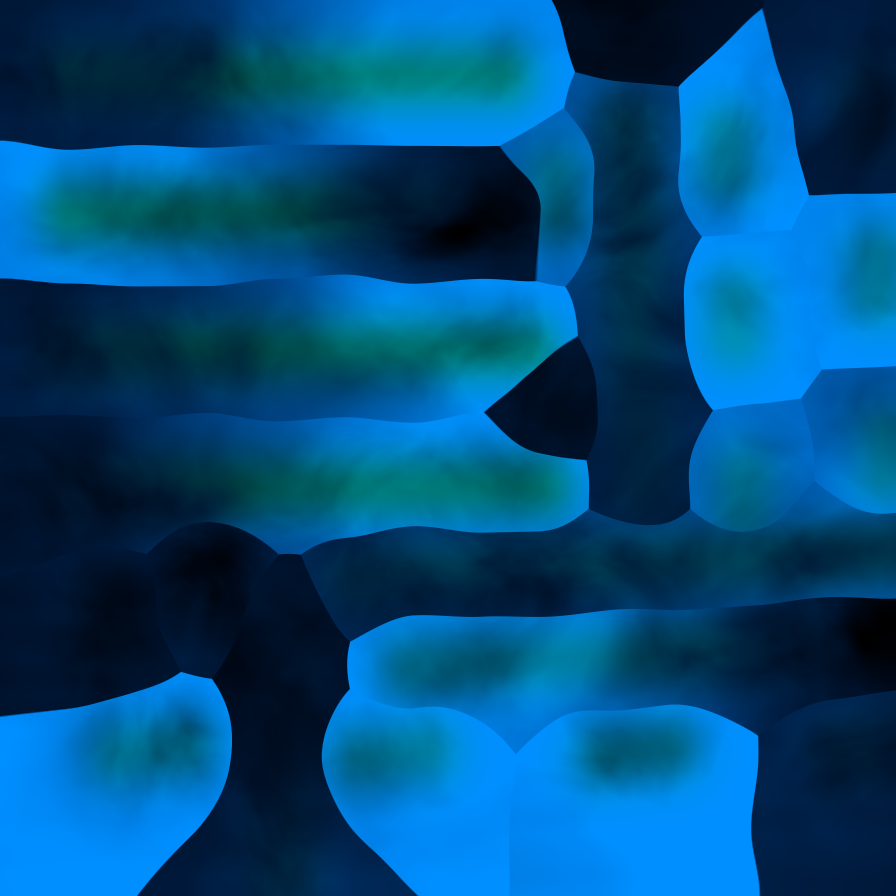
Write a WebGL 2 fragment shader that draws this texture.

```glsl
#version 300 es
precision highp float;

uniform vec2 u_resolution;
out vec4 fragColor;

const int CELL_COUNT = 23;

float hash(vec2 p) {
    vec3 q = fract(vec3(p.xyx) * 0.1031);
    q += dot(q, q.yzx + 33.33);
    return fract((q.x + q.y) * q.z);
}

float noise(vec2 p) {
    vec2 cell = floor(p), f = fract(p);
    f = f * f * (3.0 - 2.0 * f);
    return mix(mix(hash(cell), hash(cell + vec2(1, 0)), f.x),
               mix(hash(cell + vec2(0, 1)), hash(cell + vec2(1, 1)), f.x), f.y);
}

float fbm(vec2 p) {
    float sum = 0.0, amplitude = 0.5;
    for (int octave = 0; octave < 5; octave++) {
        sum += amplitude * noise(p);
        p = mat2(1.6, 1.2, -1.2, 1.6) * p + 17.0;
        amplitude *= 0.5;
    }
    return sum;
}

// Spine of a cell as two end points; tone is the brightness at each end
vec4 spine(int i, out vec2 tone) {
    float k = float(i), jitter = hash(vec2(k, 7.0)) - 0.5;
    if (i < 4) { // stacked long bars
        float y = 0.915 - 0.153 * k;
        tone = i == 1 ? vec2(0.92, 0.2) : vec2(0.2, 1.0);
        return vec4(0.08, y, 0.56 + 0.015 * k, y + 0.008 * jitter);
    }
    if (i < 6) { // lower bars
        k -= 4.0;
        tone = mix(vec2(0.27, 0.68), vec2(0.92, 0.12), k);
        return vec4(0.4 + 0.06 * k, 0.355 - 0.1 * k, 1.0, 0.385 - 0.1 * k);
    }
    if (i < 8) { // dark columns
        k -= 6.0;
        tone = mix(vec2(0.52, 0.2), vec2(0.09, 0.22), k);
        float x = 0.7 - 0.375 * k;
        return vec4(x, 0.86 - 0.55 * k, x + 0.02 - 0.03 * k, 0.45 - 0.43 * k);
    }
    vec2 center, reach = vec2(0.0, 0.02);
    if (i < 14) { // right hand blocks
        k -= 8.0;
        float column = mod(k, 2.0), row = floor(k / 2.0);
        center = vec2(0.81 + 0.16 * column + 0.01 * row, 0.83 - 0.19 * row + 0.05 * column);
        tone = vec2(i == 9 ? 0.22 : (row < 2.0 ? 0.93 : 0.68));
    } else if (i < 18) { // bottom row
        k -= 14.0;
        center = vec2(0.17 + 0.27 * k, 0.165);
        reach = vec2(0.035, 0.004);
        tone = i < 17 ? vec2(0.98, 0.92) : vec2(0.22, 0.26);
    } else if (i < 20) { // dark left pockets
        k -= 18.0;
        center = vec2(0.12 + 0.11 * k, 0.3 + 0.05 * k);
        tone = vec2(0.16 + 0.12 * k);
    } else { // wedges beside the column
        k -= 20.0;
        center = vec2(max(0.62, 0.71 - 0.09 * k), 0.99 - 0.215 * k);
        tone = vec2(i == 21 ? 0.7 : 0.1);
    }
    center.y += 0.02 * jitter;
    return vec4(center + reach, center - reach);
}

// x: distance to the spine, y: position along it
vec2 locate(vec2 p, vec4 s) {
    vec2 axis = s.zw - s.xy, offset = p - s.xy;
    float along = clamp(dot(offset, axis) / dot(axis, axis), 0.0, 1.0);
    return vec2(length(offset - axis * along), along);
}

vec3 shade(vec2 p, int i) {
    vec2 tone;
    vec2 place = locate(p, spine(i, tone));
    float id = float(i);
    float core = exp(-place.x * place.x / 0.0018);
    float smoke = exp(-place.x * place.x / 0.004);
    vec2 drift = vec2(noise(p * 9.0 + id), noise(p * 9.0 - id)) * 0.08;
    float cloud = fbm((p + drift) * 8.0 + id * 13.7) - 0.48;
    float broad = noise(p * 5.0 + id * 5.3) - 0.5;
    float streak = noise(p * vec2(3.0, 45.0) + id) - 0.5;

    float light = mix(tone.x, tone.y, smoothstep(0.0, 1.0, place.y));
    float contrast = 0.35 + 0.65 * smoothstep(0.05, 0.4, light);
    light += contrast * (cloud * (0.1 + 0.9 * smoke) + 0.22 * broad);
    light += (1.0 - core) * (0.03 + 0.03 * streak + 0.4 * place.x * (hash(vec2(id, 3.0)) - 0.3));
    light = clamp(light * (1.0 - 0.12 * core), 0.0, 1.0);

    // Blue body with a teal glow along the spine
    float teal = core * smoothstep(0.05, 0.5, light) * (i < 4 ? 1.0 : 0.65);
    float green = 0.56 * pow(light, 1.18 - 0.15 * teal);
    return vec3(0.0, green, light * mix(1.0, 0.56, teal));
}

void main() {
    vec2 p = gl_FragCoord.xy / u_resolution;
    vec2 bent = p + 0.014 * (vec2(noise(p * 13.0), noise(p * 13.0 + 40.0)) - 0.5);

    // Two nearest spines
    float nearest = 9.0, second = 9.0;
    int cell = 0, neighbour = 0;
    for (int i = 0; i < CELL_COUNT; i++) {
        vec2 tone;
        float d = locate(bent, spine(i, tone)).x;
        if (d < nearest) {
            second = nearest;
            neighbour = cell;
            nearest = d;
            cell = i;
        } else if (d < second) {
            second = d;
            neighbour = i;
        }
    }

    // Smooth the border between both cells
    float cover = clamp(0.5 + 0.5 * (second - nearest) * u_resolution.y, 0.0, 1.0);
    fragColor = vec4(mix(shade(p, neighbour), shade(p, cell), cover), 1.0);
}
```
